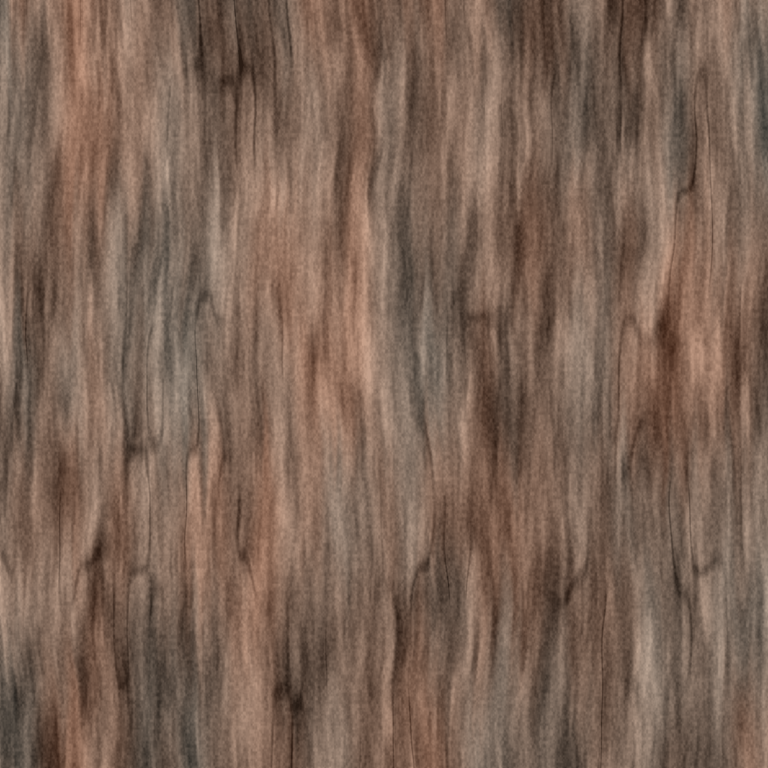
This texture is drawn by a WebGL 1 fragment shader. Its source:

```glsl
precision highp float;

// Weathered bark-like wood with vertical fibres, drawn as layers of noise
// stretched along y. Fibres shift the larger patches so their ends turn ragged;
// dark fissures, a slow red to grey tint and a fine grain finish the surface.

uniform vec2 u_resolution;

const vec3 DARK_WOOD = vec3(0.275, 0.207, 0.167);
const vec3 LIGHT_WOOD = vec3(0.645, 0.533, 0.462);
const vec3 RED_SHIFT = vec3(0.065, -0.012, -0.038);

float hash(vec2 cell) {
  vec3 q = fract(vec3(cell.xyx) * vec3(0.1031, 0.1030, 0.0973));
  q += dot(q, q.yzx + 33.33);
  return fract((q.x + q.y) * q.z);
}

// Smooth value noise, centred on zero.
float noise(vec2 p) {
  vec2 cell = floor(p);
  vec2 f = fract(p);
  vec2 s = f * f * f * (f * (f * 6.0 - 15.0) + 10.0);
  float low = mix(hash(cell), hash(cell + vec2(1.0, 0.0)), s.x);
  float high = mix(hash(cell + vec2(0.0, 1.0)), hash(cell + 1.0), s.x);
  return mix(low, high, s.y) - 0.5;
}

// Two octaves of stretched noise.
float streaks(vec2 p, vec2 frequency, float seed) {
  vec2 q = p * frequency + seed;
  return 0.72 * noise(q) + 0.45 * noise(q * vec2(2.1, 1.8) + 17.3);
}

// Gentle sideways wander of the fibres.
vec2 bendFibres(vec2 p) {
  float wander = 0.012 * noise(p * vec2(5.0, 6.0) + 3.7);
  float ripple = 0.005 * noise(p * vec2(24.0, 17.0) + 41.2);
  return p + vec2(wander + ripple, 0.0);
}

// Offsets columns lengthwise to fray the ends of patches.
vec2 frayEnds(vec2 p, float amount) {
  float shift = noise(p * vec2(75.0, 3.0) + 8.1) + 0.5 * noise(p * vec2(150.0, 5.0) + 29.0);
  return p + vec2(0.0, amount * shift);
}

// Thin dark lines along the zero contour of a stretched noise.
float fissures(vec2 p, vec2 frequency, float width) {
  float line = 1.0 - smoothstep(0.0, width, abs(noise(p * frequency + 63.0)));
  float presence = smoothstep(-0.02, 0.28, noise(p * vec2(22.0, 7.0) + 91.0));
  return line * presence;
}

float woodTone(vec2 p, vec2 frayed) {
  float broad = streaks(frayed, vec2(7.0, 3.0), 11.0);
  float patches = streaks(frayed, vec2(24.0, 6.0), 23.0);
  float edgedPatches = smoothstep(-0.14, 0.14, patches) - 0.5;
  float strands = streaks(frayed, vec2(58.0, 9.0), 37.0);
  float fibres = streaks(p, vec2(125.0, 13.0), 53.0);
  float tone = 0.55 + 0.46 * broad + 0.30 * patches + 0.17 * edgedPatches;
  tone += 0.62 * strands + 0.50 * fibres;
  tone -= 0.36 * fissures(p, vec2(44.0, 6.0), 0.10);
  return tone;
}

// Tiny flecks, slightly longer than wide.
float surfaceGrain(vec2 p) {
  return noise(p * vec2(330.0, 210.0) + 5.0) + 0.6 * noise(p * vec2(470.0, 390.0) + 71.0);
}

void main() {
  vec2 uv = gl_FragCoord.xy / min(u_resolution.x, u_resolution.y);
  vec2 p = bendFibres(uv);
  vec2 frayed = frayEnds(p, 0.10);

  float tone = woodTone(p, frayed) + 0.24 * surfaceGrain(uv);
  vec3 color = mix(DARK_WOOD, LIGHT_WOOD, clamp(tone, -0.3, 1.3));

  // Tint drifts between reddish and greyish wood.
  float redness = noise(frayed * vec2(9.0, 3.5) + 47.0) + 0.6 * noise(frayed * vec2(32.0, 6.0) + 83.0);
  color += RED_SHIFT * redness;

  gl_FragColor = vec4(color, 1.0);
}
```
